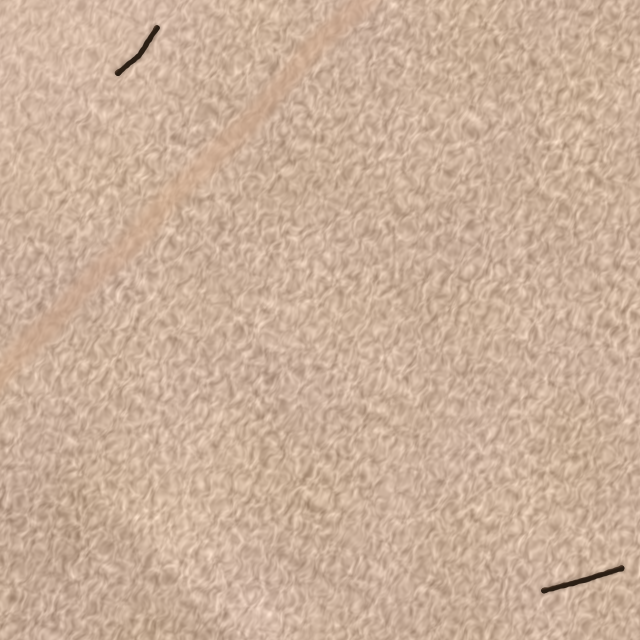
Give the GLSL for this texture, as a Shadertoy shader.

```glsl
// Pale tan suede-like sheet with fine slanted grain, a smooth diagonal crease,
// a faint fold in the lower left corner and two small dark staples.
// Grain is layered, stretched gradient noise; marks are distance functions.

const vec3 TAN = vec3(0.797, 0.692, 0.608);
const vec3 CREASE_TINT = vec3(0.005, -0.020, -0.036);
const vec3 PALE_TINT = vec3(0.042, 0.040, 0.047);
const vec3 GRAIN_TINT = vec3(0.98, 1.0, 1.0);
const vec3 STAPLE_DARK = vec3(0.17, 0.12, 0.08);
const vec3 STAPLE_LIGHT = vec3(0.34, 0.25, 0.18);
const float GRAIN_ANGLE = 1.12;

// Unit gradient from an integer hash of the lattice cell
vec2 cellGradient(vec2 cell) {
    uvec2 q = uvec2(ivec2(cell)) * uvec2(1597u, 3812u) + 7919u;
    uint h = (q.x ^ (q.y << 7)) * 48271u;
    h = (h ^ (h >> 15)) * 69069u;
    h = (h ^ (h >> 13)) * 40503u;
    float angle = float((h >> 8) & 65535u) * 6.2832 / 65536.0;
    return vec2(cos(angle), sin(angle));
}

float gradientNoise(vec2 p) {
    vec2 i = floor(p), f = p - i;
    vec2 u = f * f * f * (f * (f * 6.0 - 15.0) + 10.0);
    float a = dot(cellGradient(i), f);
    float b = dot(cellGradient(i + vec2(1, 0)), f - vec2(1, 0));
    float c = dot(cellGradient(i + vec2(0, 1)), f - vec2(0, 1));
    float d = dot(cellGradient(i + vec2(1, 1)), f - vec2(1, 1));
    return mix(mix(a, b, u.x), mix(c, d, u.x), u.y);
}

// Octaves with falling weight, for broad mottling
float mottle(vec2 p) {
    float sum = 0.0, weight = 1.0;
    for (int i = 0; i < 3; i++) {
        sum += weight * gradientNoise(p);
        p = p * 2.1 + 17.3;
        weight *= 0.6;
    }
    return sum;
}

// Short ridges running along the given angle
float slantedGrain(vec2 p, float angle) {
    vec2 along = vec2(cos(angle), sin(angle));
    vec2 warp = vec2(gradientNoise(p * 38.0), gradientNoise(p * 38.0 + 51.7));
    p += 0.008 * warp;
    vec2 q = vec2(dot(p, vec2(along.y, -along.x)), dot(p, along));
    float ridges = gradientNoise(q * vec2(112.0, 66.0));
    float fine = gradientNoise(q * vec2(190.0, 125.0) + 31.4);
    float lumps = gradientNoise(q * vec2(62.0, 44.0) + 73.9);
    return ridges + 0.5 * fine + 0.4 * lumps;
}

// Signed distance to a line, positive on the left of a to b
float lineSide(vec2 p, vec2 a, vec2 b) {
    vec2 d = normalize(b - a);
    return dot(p - a, vec2(-d.y, d.x));
}

float segmentDistance(vec2 p, vec2 a, vec2 b) {
    vec2 d = b - a;
    float t = clamp(dot(p - a, d) / dot(d, d), 0.0, 1.0);
    return length(p - a - d * t);
}

// Bent wire through a, bend and b, lit along its upper side
vec3 drawStaple(vec3 color, vec2 p, vec2 a, vec2 bend, vec2 b, float soft) {
    float wire = min(segmentDistance(p, a, bend), segmentDistance(p, bend, b));
    float ends = min(length(p - a), length(p - b));
    float radius = 0.0040 + 0.0016 * smoothstep(0.008, 0.0, ends);
    radius += 0.0012 * gradientNoise(p * 130.0);
    float side = lineSide(p, a, b);
    vec3 metal = mix(STAPLE_DARK, STAPLE_LIGHT, smoothstep(0.0, 0.005, side));
    color *= 1.0 - 0.12 * smoothstep(0.011, 0.003, wire);
    return mix(color, metal, smoothstep(soft, -soft, wire - radius));
}

void mainImage(out vec4 fragColor, in vec2 fragCoord) {
    vec2 p = fragCoord / iResolution.xy;
    float soft = max(0.0012, 0.75 / iResolution.y);

    // Broad shade and the two sides of the diagonal crease
    float shade = mottle(p * 5.0 + 4.2);
    float wander = 0.012 * gradientNoise(p * 9.0);
    float creaseSide = lineSide(p, vec2(0.03, 0.445), vec2(0.52, 0.95)) + wander;
    float crease = smoothstep(0.030, 0.004, abs(creaseSide));
    float pale = smoothstep(0.0, 0.30, creaseSide);
    vec3 color = TAN + 0.030 * shade;
    color.b += 0.022 * gradientNoise(p * 6.0 + 9.1);
    color += PALE_TINT * pale + CREASE_TINT * crease;

    // Corner fold: darker below, a lighter rim above
    float foldSide = lineSide(p, vec2(0.17, 0.20), vec2(0.37, 0.0)) + wander;
    float foldReach = smoothstep(0.34, 0.18, p.y);
    float below = smoothstep(0.012, -0.012, foldSide);
    float rim = smoothstep(0.0, 0.03, foldSide) * smoothstep(0.16, 0.03, foldSide);
    color += foldReach * (0.028 * rim - 0.030 * below);

    // Grain, quieter on the crease and on the pale side
    float contrast = (1.0 - 0.55 * crease) * (1.0 - 0.25 * pale);
    contrast *= 1.0 + 0.35 * gradientNoise(p * 14.0 + 3.7);
    color += GRAIN_TINT * 0.175 * contrast * slantedGrain(p, GRAIN_ANGLE);

    // Staples
    color = drawStaple(color, p, vec2(0.184, 0.886), vec2(0.218, 0.914),
                       vec2(0.245, 0.956), soft);
    color = drawStaple(color, p, vec2(0.850, 0.077), vec2(0.912, 0.093),
                       vec2(0.971, 0.112), soft);
    fragColor = vec4(clamp(color, 0.0, 1.0), 1.0);
}
```
